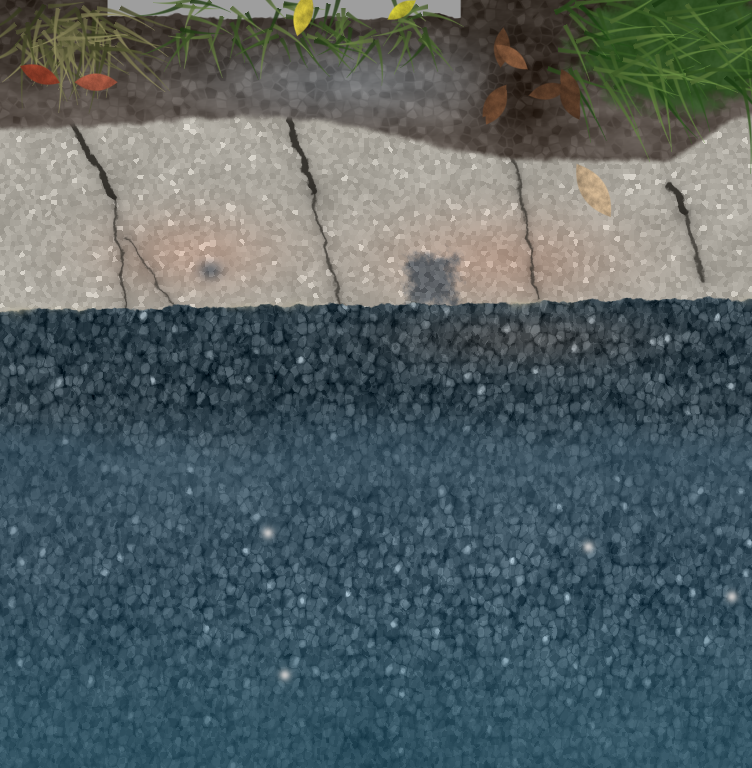
Reproduce this texture procedurally as a WebGL 1 fragment shader.

```glsl
precision highp float;
uniform vec2 u_resolution;

float hash(vec2 p) {
  return fract(sin(dot(p, vec2(127.1, 311.7))) * 43758.5);
}

// Cellular noise: nearest distance, gap to the second, cell id
vec3 cells(vec2 p) {
  vec3 r = vec3(8., 8., 0.);
  for (int j = -1; j <= 1; j++) {
    for (int i = -1; i <= 1; i++) {
      vec2 c = floor(p) + vec2(float(i), float(j));
      float h = hash(c);
      float d = length(c + .1 + .8 * vec2(h, hash(c + 37.)) - p);
      if (d < r.x) r = vec3(d, r.x, fract(h * 57.3));
      else r.y = min(r.y, d);
    }
  }
  return vec3(r.x, r.y - r.x, r.z);
}

// Layered sines, roughly -1 to 1
float waves(vec2 p) {
  float s = 0., a = .5;
  for (int i = 0; i < 5; i++) {
    s += a * sin(p.x + 1.7 * sin(p.y)) * cos(p.y * .9 + 1.3 * sin(p.x * .8));
    p = mat2(1.5, 1.1, -1.1, 1.5) * p + 2.3;
    a *= .6;
  }
  return s;
}

float cover(float d) {
  float px = 1. / u_resolution.y;
  return 1. - smoothstep(-px, px, d);
}

float spot(vec2 p, float x, float y, float rx, float ry) {
  vec2 q = (p - vec2(x, y)) / vec2(rx, ry);
  return exp(-dot(q, q));
}

void crack(inout vec3 col, vec2 p, vec4 ends, float w) {
  vec2 q = p - ends.xy, d = ends.zw - ends.xy;
  float r = length(q - d * clamp(dot(q, d) / dot(d, d), 0., 1.));
  col *= 1. - .2 * exp(-r * 140.);
  col = mix(col, vec3(.18, .17, .15), (.5 + 100. * w) * cover(r - w * (1. + .5 * waves(p * 60.))));
}

void leaf(inout vec3 col, vec2 p, vec2 c, float ang, float size, vec3 tint) {
  vec2 q = mat2(cos(ang), -sin(ang), sin(ang), cos(ang)) * (p - c) / size;
  float d = (abs(q.y) - .4 + .4 * q.x * q.x) * size;
  col = mix(col, tint * (.9 + .2 * waves(p * 150.) + .2 * q.y), cover(d));
}

// Fan of curved blades with random roots
void tuft(inout vec3 col, vec2 p, vec4 bed, vec2 fan, float reach, float green) {
  for (int i = 0; i < 80; i++) {
    vec2 k = vec2(float(i), bed.x * 91.);
    float ang = fan.x + fan.y * (2. * hash(k + 23.) - 1.);
    float len = reach * (.4 + .6 * hash(k + 3.));
    vec2 d = vec2(cos(ang), sin(ang));
    vec2 q = p - bed.xy - bed.zw * (2. * vec2(hash(k), hash(k + 11.)) - 1.);
    float t = dot(q, d) / len;
    float s = dot(q, vec2(-d.y, d.x)) + (hash(k + 31.) - .4) * .5 * len * t * t;
    float m = cover(abs(s) - .003 * (1. - t)) * step(0., t) * step(t, 1.);
    vec3 light = mix(vec3(.68, .62, .45), vec3(.43, .56, .27), green);
    vec3 dark = mix(vec3(.26, .25, .14), vec3(.12, .27, .08), green);
    col = mix(col, mix(dark, light, hash(k + 47.)) * (.75 + .4 * t), m * .85);
  }
}

vec3 asphalt(vec2 p) {
  float tone = waves(p * vec2(9., 14.));
  float band = smoothstep(.4, .49, p.y + .02 * tone);
  float rough = .3 + .6 * band + .6 * spot(p, .6, .24, .7, .13);
  vec3 col = mix(vec3(.2, .33, .39), vec3(.24, .33, .385), smoothstep(0., .3, p.y));
  col = mix(col, vec3(.19, .25, .285), band * .85) + .035 * tone;
  col = mix(col, vec3(.34), .7 * spot(p, .68, .56, .17, .04));
  vec2 q = p + .003 * waves(p * 90.);
  vec3 big = cells(q * vec2(98., 76.)), fine = cells(q * vec2(210., 150.));
  col += rough * (.22 * (big.z - .45) * smoothstep(0., .25, big.y) - .13 * smoothstep(.4, .8, big.x));
  col += (.05 + .07 * rough) * (fine.z - .5);
  col += .34 * rough * smoothstep(.95, 1., big.z) * (1. - smoothstep(.15, .45, big.x));
  // Pale stones
  float glint = min(length(p - vec2(.349, .306)), length(p - vec2(.371, .121)));
  glint = min(glint, min(length(p - vec2(.953, .223)), length(p - vec2(.766, .288))));
  return mix(col, vec3(.77), exp(-glint * glint * 20000.));
}

vec3 curb(vec2 p) {
  float grain = cells(p * 150.).z;
  vec3 col = vec3(.665, .65, .615) + .035 * waves(p * 22.);
  col += vec3(.035, -.045, -.07) * (spot(p, .25, .67, .11, .05) + spot(p, .65, .66, .15, .06));
  col += .11 * (grain - .5) + .12 * smoothstep(.93, 1., grain);
  // Tar stains
  vec2 b = abs(p - vec2(.56, .635)) - .03;
  float stain = .85 - .85 * smoothstep(-.012, .012, max(b.x, b.y) + .012 * waves(p * 120.));
  stain = max(stain, .8 * spot(p, .274, .648, .015, .012));
  col = mix(col, vec3(.31, .34, .37) + .15 * (grain - .5), stain);
  // Cracks
  vec2 q = p + .006 * vec2(waves(p * 60.), waves(p.yx * 60.));
  crack(col, q, vec4(.09, .84, .148, .745), .004);
  crack(col, q, vec4(.148, .745, .163, .6), .0015);
  crack(col, q, vec4(.165, .69, .226, .6), .001);
  crack(col, q, vec4(.374, .85, .408, .75), .004);
  crack(col, q, vec4(.408, .75, .443, .6), .0015);
  crack(col, q, vec4(.67, .8, .7, .61), .0015);
  crack(col, q, vec4(.872, .76, .893, .725), .004);
  crack(col, q, vec4(.893, .725, .918, .635), .002);
  return col;
}

vec3 soil(vec2 p) {
  vec3 grit = cells(p * 85.);
  vec3 col = mix(vec3(.36, .325, .3), vec3(.22, .19, .165), smoothstep(.86, .95, p.y));
  col = mix(col, vec3(.43, .44, .45), .9 * spot(p, .46, .895, .19, .05));
  col = mix(col, vec3(.16, .12, .09), .85 * spot(p, .69, .88, .06, .07));
  col += .07 * waves(p * vec2(28., 65.)) + .13 * (grit.z - .5) * smoothstep(0., .3, grit.y);
  float slab = cover(.978 - p.y + .006 * waves(p * 35.)) * cover(abs(p.x - .37) - .23);
  return mix(col, vec3(.62), slab);
}

void main() {
  vec2 p = gl_FragCoord.xy / u_resolution.y;
  float wob = waves(p * 65.), foot = .596 + .015 * p.x + .005 * wob;
  float top = .832 + .016 * spot(p, .33, p.y, .16, 1.) + .004 * wob
    - .04 * smoothstep(.4, .7, p.x) + .06 * smoothstep(.86, .98, p.x);
  vec3 col = mix(asphalt(p), curb(p), cover(foot - p.y));
  float lip = exp(-abs(p.y - foot) * 260.) * max(0., waves(p * 18.));
  col = mix(col, vec3(.73, .7, .6), lip);
  if (p.y > .7) {
    col = mix(col, soil(p), smoothstep(-.005, .005, p.y - top));
    float turf = spot(p, .89, .94, .15, .09) + .15 * wob;
    col = mix(col, vec3(.19, .31, .14) + .06 * wob, smoothstep(.3, .6, turf));
    // Grass and litter
    tuft(col, p, vec4(.09, .965, .07, .03), vec2(-1.1, 1.5), .1, .2);
    tuft(col, p, vec4(.39, .975, .17, .03), vec2(-1.5, 1.5), .07, .8);
    tuft(col, p, vec4(.84, .94, .13, .06), vec2(-.4, 1.), .13, 1.);
    for (int i = 0; i < 7; i++) {
      vec2 k = vec2(float(i), 5.);
      vec2 c = vec2(.64, .86) + vec2(.12, .08) * vec2(hash(k), hash(k + 9.));
      leaf(col, p, c, 6. * hash(k + 2.), .026, vec3(.55, .37, .25) * (.6 + .4 * hash(k + 4.)));
    }
    leaf(col, p, vec2(.125, .893), 0., .028, vec3(.68, .36, .27));
    leaf(col, p, vec2(.052, .903), -.4, .028, vec3(.56, .24, .16));
    leaf(col, p, vec2(.395, .982), 1.3, .03, vec3(.82, .75, .25));
    leaf(col, p, vec2(.523, .987), .6, .022, vec3(.8, .77, .22));
    leaf(col, p, vec2(.773, .752), -1., .041, vec3(.83, .72, .58));
  }
  gl_FragColor = vec4(col, 1.);
}
```
